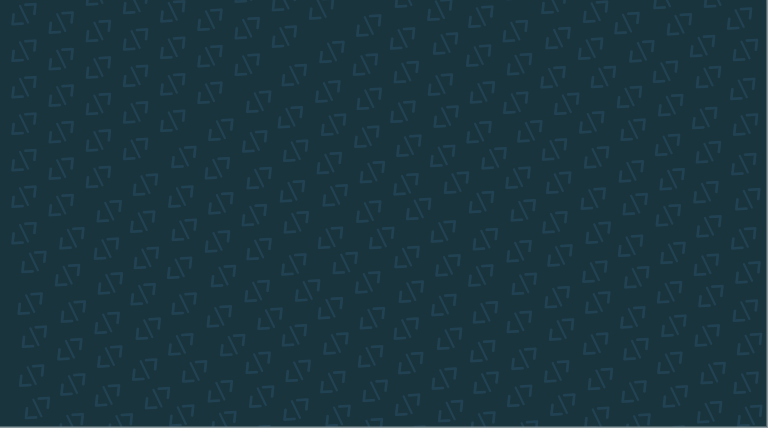
A Shadertoy shader for this pattern:

```glsl
// Layout, in units of 1/768 of the canvas width, y measured from the top
const float SPAN = 768.0;
const float FIRST_X = 24.0;
const float STEP_X = 37.2;

// Rows climb to the right; row 0 is the last orderly one
const float ORDERLY_Y = 251.3;
const float ORDERLY_PITCH = 36.5;
const float ORDERLY_SLOPE = 0.755;
const float LOOSE_Y = 250.5;
const float LOOSE_PITCH = 37.0;
const float LOOSE_SLOPE = 0.714;

// Sideways slide of the loose rows
const float SLIDE_START = 6.0;
const float SLIDE_GROWTH = 0.5;
const float SLIDE_ALTERNATE = 4.0;
const float SLIPPED_ROW = 7.0;
const float SLIP = 9.0;
const vec2 JITTER = vec2(1.2, 2.0);

// Glyph
const vec2 CORNER = vec2(11.4, -10.0);
const vec2 ARM_SIDE = vec2(1.4, -9.4);
const vec2 ARM_DOWN = vec2(10.4, -0.3);
const vec2 SLASH_END = vec2(4.0, 8.3);
const float BRACKET_HALF = 1.3;
const float SLASH_HALF = 1.05;

const vec3 GROUND = vec3(0.102, 0.204, 0.243);
const vec3 INK = vec3(0.131, 0.259, 0.325);
const vec3 EDGE = vec3(0.54, 0.60, 0.62);
const float EDGE_WIDTH = 1.5;

vec2 hash2(vec2 cell) {
    vec2 k = vec2(dot(cell, vec2(127.1, 311.7)), dot(cell, vec2(269.5, 183.3)));
    return fract(sin(k) * 43758.5453);
}

float segment(vec2 p, vec2 a, vec2 b) {
    vec2 ab = b - a;
    return length(p - a - ab * clamp(dot(p - a, ab) / dot(ab, ab), 0.0, 1.0));
}

// Two opposed corner brackets around a slash
float glyph(vec2 p) {
    float slash = segment(p, -SLASH_END, SLASH_END) - SLASH_HALF;
    vec2 q = dot(p, CORNER) < 0.0 ? -p : p;
    float bracket = min(segment(q, CORNER, ARM_SIDE), segment(q, CORNER, ARM_DOWN));
    return min(slash, bracket - BRACKET_HALF);
}

float rowStart(float row) {
    if (row < 0.5) return FIRST_X;
    float slide = SLIDE_START + SLIDE_GROWTH * row + SLIDE_ALTERNATE * mod(row, 2.0);
    return FIRST_X + slide + (row == SLIPPED_ROW ? SLIP : 0.0);
}

// Orderly grid at the upper left, sliding rows elsewhere
vec2 glyphCenter(float column, float row) {
    float x = rowStart(row) + STEP_X * column;
    if (row < 0.5) return vec2(x, ORDERLY_Y + ORDERLY_PITCH * row - ORDERLY_SLOPE * x);
    vec2 shift = JITTER * (2.0 * hash2(vec2(column, row)) - 1.0);
    return vec2(x, LOOSE_Y + LOOSE_PITCH * row - LOOSE_SLOPE * x) + shift;
}

float patternDistance(vec2 p) {
    float d = SPAN;
    float nearRow = round((p.y + LOOSE_SLOPE * p.x - LOOSE_Y) / LOOSE_PITCH);
    for (int j = -1; j <= 1; j++) {
        float row = nearRow + float(j);
        float nearColumn = round((p.x - rowStart(row)) / STEP_X);
        for (int i = -1; i <= 1; i++) {
            float column = nearColumn + float(i);
            if (column < 0.0) continue;
            d = min(d, glyph(p - glyphCenter(column, row)));
        }
    }
    return d;
}

void mainImage(out vec4 fragColor, in vec2 fragCoord) {
    float unit = SPAN / iResolution.x;
    vec2 size = iResolution.xy * unit;
    vec2 p = vec2(fragCoord.x, iResolution.y - fragCoord.y) * unit;

    float ink = 1.0 - smoothstep(-0.6 * unit, 0.6 * unit, patternDistance(p));
    vec3 color = mix(GROUND, INK, ink);

    // Pale hairline along the right and bottom
    vec2 inset = size - p;
    float border = min(inset.x, inset.y) - EDGE_WIDTH;
    color = mix(color, EDGE, clamp(0.5 - border / unit, 0.0, 1.0));

    fragColor = vec4(color, 1.0);
}
```
